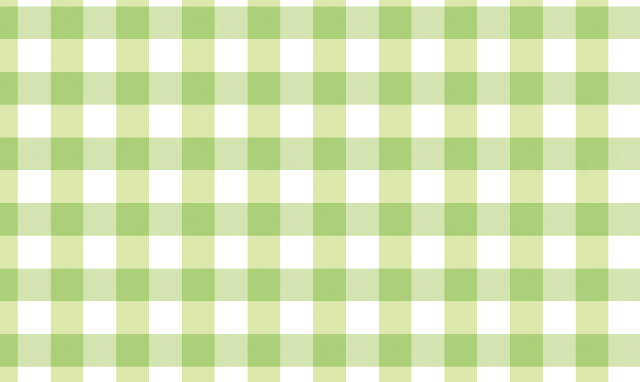
This pattern is drawn by a WebGL 2 fragment shader. Its source:

```glsl
#version 300 es
precision highp float;
// Green gingham: two sets of translucent bands crossing over white cloth.

#define REPEATS vec2(9.752, 5.83)    // repeats across and down
#define BAND_CENTRE vec2(1.021, 0.482) // first band centres, in repeats
#define BAND_WIDTH 0.497             // share of a repeat
#define EDGE_SOFTNESS 0.014          // in repeats
#define MOTTLE 0.005                 // strength of the faint tone variation
#define WHITE vec3(1.0, 1.0, 0.995)
#define UPRIGHT_GREEN vec3(0.862, 0.910, 0.675)
#define LEVEL_GREEN vec3(0.832, 0.894, 0.692)
#define CROSSING_GREEN vec3(0.670, 0.815, 0.472)

uniform vec2 u_resolution;
out vec4 fragColor;

// Random unit gradient for a lattice point
vec2 latticeGradient(vec2 cell) {
    float h = fract(sin(dot(cell, vec2(127.1, 311.7))) * 43758.5);
    float angle = 6.28318 * h;
    return vec2(cos(angle), sin(angle));
}

// Gradient noise, about -0.7 to 0.7
float gradientNoise(vec2 p) {
    vec2 i = floor(p);
    vec2 f = p - i;
    vec2 w = f * f * f * (f * (f * 6.0 - 15.0) + 10.0);
    float a = dot(latticeGradient(i), f);
    float b = dot(latticeGradient(i + vec2(1, 0)), f - vec2(1, 0));
    float c = dot(latticeGradient(i + vec2(0, 1)), f - vec2(0, 1));
    float d = dot(latticeGradient(i + vec2(1, 1)), f - vec2(1, 1));
    return mix(mix(a, b, w.x), mix(c, d, w.x), w.y);
}

void main() {
    vec2 p = gl_FragCoord.xy / u_resolution * REPEATS;

    // Band coverage: x for upright bands, y for level bands
    vec2 fromCentre = abs(fract(p - BAND_CENTRE + 0.5) - 0.5);
    vec2 halfEdge = 0.5 * max(REPEATS / u_resolution, vec2(EDGE_SOFTNESS));
    vec2 band = 1.0 - smoothstep(-halfEdge, halfEdge, fromCentre - 0.5 * BAND_WIDTH);

    // Blend the four tones of the weave
    vec3 gapRow = mix(WHITE, UPRIGHT_GREEN, band.x);
    vec3 bandRow = mix(LEVEL_GREEN, CROSSING_GREEN, band.x);
    vec3 color = mix(gapRow, bandRow, band.y);

    // Faint unevenness in the dyed areas only
    color += MOTTLE * gradientNoise(p * 5.0) * max(band.x, band.y);

    fragColor = vec4(clamp(color, 0.0, 1.0), 1.0);
}
```
